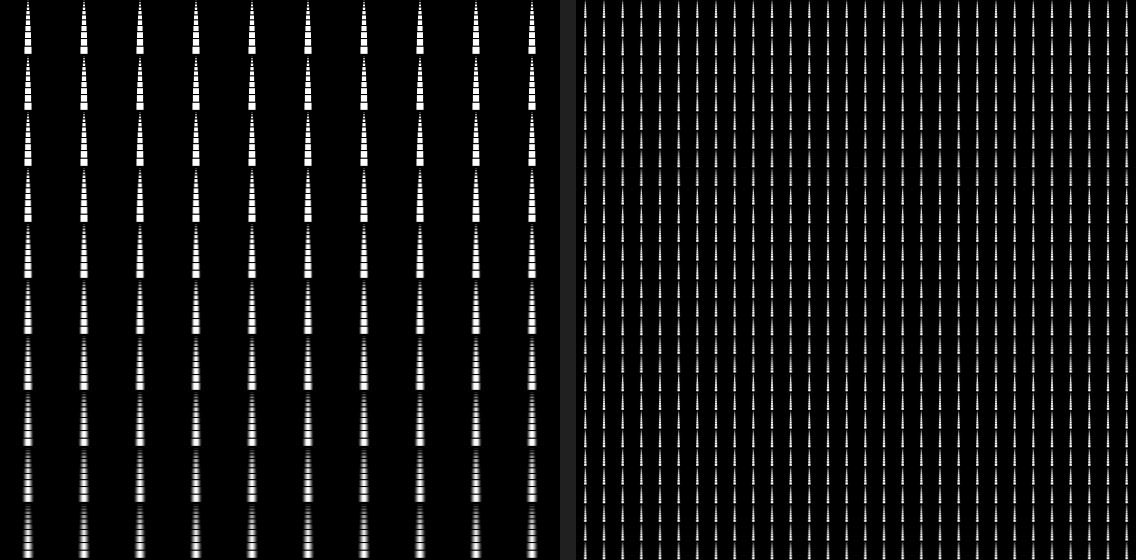
Left: one tile. Right: repeated 3 by 3.
Give the GLSL for this pattern, as a three.js fragment shader.

```glsl
varying vec2 vUv;

#define CELLS 10.0        // repeats across and down
#define BLOCKS 11         // blocks in one stack
#define SMALLEST 0.011    // side of the top block, in cells
#define GROWTH 0.0115     // added side per block downward
#define GAP 0.02          // dark line between blocks
#define BASE 0.04         // height of the stack's foot
#define MAX_BLUR 0.0625   // sideways blur of the lowest row
#define INK vec3(1.0)
#define GROUND vec3(0.0)

// Coverage of the span from lo to hi, with both ends softened
float softSpan(float p, float lo, float hi, float soft) {
  return smoothstep(lo - soft, lo + soft, p) - smoothstep(hi - soft, hi + soft, p);
}

// Tapering stack of square blocks, largest at the foot
float blockStack(vec2 p, float blur, vec2 pixel) {
  float ink = 0.0;
  float foot = BASE;
  for (int i = 0; i < BLOCKS; i++) {
    float side = SMALLEST + GROWTH * float(BLOCKS - 1 - i);
    float across = softSpan(p.x, -0.5 * side, 0.5 * side, max(blur, 0.5 * pixel.x));
    float up = softSpan(p.y, foot, foot + side, 0.5 * pixel.y);
    ink += across * up;
    foot += side + GAP;
  }
  return clamp(ink, 0.0, 1.0);
}

void main() {
  vec2 grid = vUv * CELLS;
  vec2 pixel = fwidth(grid);
  vec2 cell = fract(grid) - vec2(0.5, 0.0);

  // Rows go from crisp at the top to blurred at the bottom
  float rowFromTop = CELLS - 1.0 - floor(grid.y);
  float blur = MAX_BLUR * rowFromTop / (CELLS - 1.0);

  gl_FragColor = vec4(mix(GROUND, INK, blockStack(cell, blur, pixel)), 1.0);
}
```
